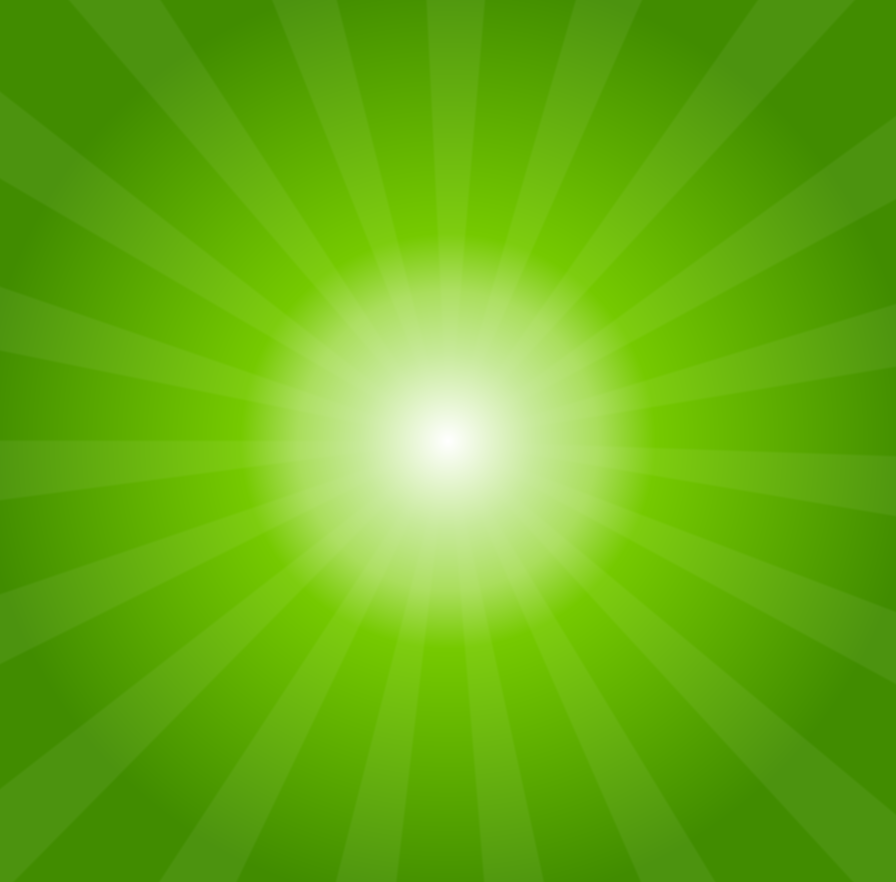
A Shadertoy shader for this background:

```glsl
const float TAU = 6.2831853;
const vec3 WHITE = vec3(1.0);
const vec3 PALE_GREEN = vec3(0.78, 0.915, 0.60);
const vec3 SOFT_GREEN = vec3(0.665, 0.87, 0.36);
const vec3 LIME = vec3(0.46, 0.79, 0.0);
const vec3 DEEP_GREEN = vec3(0.255, 0.55, 0.0);

// Linear progress from one radius to another
float ramp(float from, float to, float x) {
    return clamp((x - from) / (to - from), 0.0, 1.0);
}

// White core, lime ring and deep green surround
vec3 radialGlow(float radius) {
    vec3 color = mix(WHITE, PALE_GREEN, ramp(0.0, 0.10, radius));
    color = mix(color, SOFT_GREEN, ramp(0.10, 0.17, radius));
    color = mix(color, LIME, ramp(0.17, 0.235, radius));
    return mix(color, DEEP_GREEN, ramp(0.235, 0.53, radius));
}

// Evenly spaced wedges; fill is the lit fraction of each sector
float sunRays(vec2 p, float count, float phase, float fill, float blur) {
    float sector = TAU / count;
    float turn = (atan(p.y, p.x) - phase) / sector;
    float offset = abs(fract(turn + 0.5) - 0.5) * sector;
    float edge = (offset - 0.5 * fill * sector) * length(p);
    return 1.0 - smoothstep(-blur, blur, edge);
}

void mainImage(out vec4 fragColor, in vec2 fragCoord) {
    vec2 p = (fragCoord - 0.5 * iResolution.xy) / iResolution.y;
    float radius = length(p);
    float blur = max(0.002, 1.0 / iResolution.y);

    // Translucent rays fade in away from the core
    float rays = sunRays(p, 19.0, radians(89.0), 0.40, blur);
    float opacity = 0.06 * smoothstep(0.03, 0.25, radius);

    vec3 color = mix(radialGlow(radius), WHITE, rays * opacity);
    fragColor = vec4(color, 1.0);
}
```
